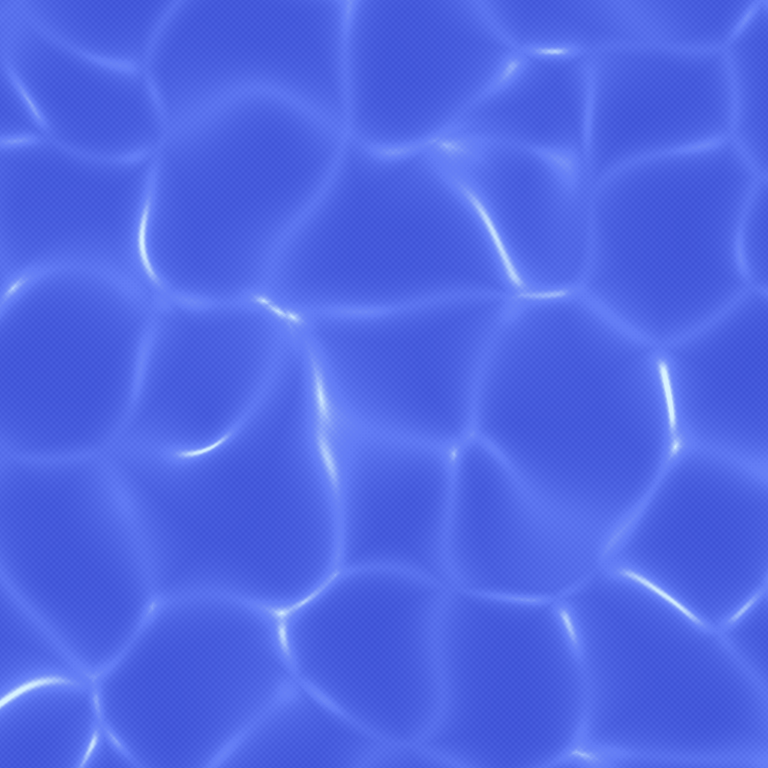
A WebGL 1 fragment shader for this texture:

```glsl
precision highp float;

uniform vec2 u_resolution;

#define CELLS 5.0         // cells across the canvas
#define JITTER 0.85       // irregularity of the cells
#define ROUNDNESS 0.4     // spread of cell weights, which curves the edges
#define WARP 0.4          // bending of the filaments
#define HALO 0.11         // brightness of the wide glow
#define HALO_WIDTH 0.28   // reach of the wide glow, in cells
#define FILAMENT 0.9      // brightness of focused filaments
#define SHARP_WIDTH 0.028 // width of a focused filament
#define SOFT_WIDTH 0.14   // width of a blurred filament
#define SPOT 0.6          // brightness of the junctions
#define GRAIN 0.035       // strength of the dotted screen
#define GRAIN_COUNT 128.0 // screen dots across the canvas

const vec3 DEEP_BLUE = vec3(0.252, 0.332, 0.845);
const vec3 MID_BLUE = vec3(0.385, 0.485, 0.96);
const vec3 ICE_WHITE = vec3(0.84, 0.95, 1.0);

vec2 hash2(vec2 p) {
  p = vec2(dot(p, vec2(127.1, 311.7)), dot(p, vec2(269.5, 183.3)));
  return fract(sin(p) * 43758.55);
}

float cornerGradient(vec2 corner, vec2 offset) {
  float angle = 6.2832 * hash2(corner).x;
  return dot(vec2(cos(angle), sin(angle)), offset);
}

float gradientNoise(vec2 p) {
  vec2 i = floor(p), f = fract(p);
  vec2 u = f * f * f * (f * (f * 6.0 - 15.0) + 10.0);
  vec2 e = vec2(1.0, 0.0);
  float low = mix(cornerGradient(i, f), cornerGradient(i + e, f - e), u.x);
  float high = mix(cornerGradient(i + e.yx, f - e.yx),
                   cornerGradient(i + e.xx, f - e.xx), u.x);
  return mix(low, high, u.y);
}

// Weighted distances to the three nearest cell centres, in rising order
vec3 nearestThree(vec2 p) {
  vec2 home = floor(p);
  vec3 nearest = vec3(9.0);
  for (int y = -2; y <= 2; y++) {
    for (int x = -2; x <= 2; x++) {
      vec2 cell = home + vec2(float(x), float(y));
      vec2 centre = cell + 0.5 + JITTER * (hash2(cell) - 0.5);
      float weight = 1.0 + ROUNDNESS * (hash2(cell + 31.7).y - 0.5);
      float d = weight * distance(p, centre);
      if (d < nearest.x) nearest = vec3(d, nearest.xy);
      else if (d < nearest.y) nearest = vec3(nearest.x, d, nearest.y);
      else nearest.z = min(nearest.z, d);
    }
  }
  return nearest;
}

// Bell with long tails, 1 at the centre
float glow(float d, float width) {
  float x = d / width;
  return 1.0 / (1.0 + x * x);
}

float caustics(vec2 p) {
  vec2 bend = vec2(gradientNoise(p * 0.95 + 17.3),
                   gradientNoise(p * 0.95 + 41.9));
  vec3 nearest = nearestThree(p + WARP * bend);
  float edge = nearest.y - nearest.x;
  float junction = nearest.z - nearest.x;

  // Focus gathers light into short, thin, bright lines between junctions
  float focus = smoothstep(-0.35, 0.52, gradientNoise(p * 1.25 + 73.1));
  focus *= mix(0.65, 1.0, smoothstep(0.0, 0.25, junction));
  float peak = 0.05 + FILAMENT * pow(focus, 4.0);
  float spotFocus = smoothstep(0.0, 0.4, gradientNoise(p * 0.9 + 9.6));
  float drift = 1.0 + 0.6 * gradientNoise(p * 0.6 + 55.2);

  float light = HALO * drift * glow(edge, HALO_WIDTH);
  light += peak * glow(edge, mix(SOFT_WIDTH, SHARP_WIDTH, focus));
  light += SPOT * spotFocus * exp(-junction / 0.08);
  return light;
}

void main() {
  vec2 uv = gl_FragCoord.xy / min(u_resolution.x, u_resolution.y);
  float light = caustics(uv * CELLS);

  // Fine dotted screen
  vec2 screen = cos(6.2832 * GRAIN_COUNT * uv);
  light += GRAIN * screen.x * screen.y;

  vec3 color = mix(DEEP_BLUE, MID_BLUE, min(light / 0.22, 1.0));
  color = mix(color, ICE_WHITE, smoothstep(0.2, 0.9, light));
  gl_FragColor = vec4(color, 1.0);
}
```
